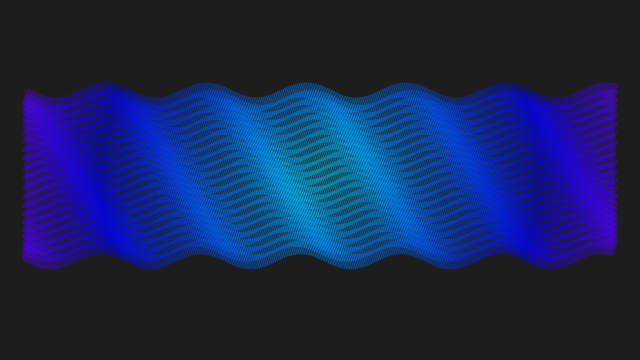
Reproduce this background procedurally as a Shadertoy shader.

```glsl
// A wide ribbon of stacked wavy rows, each made of short leaning ticks.
// Each row is phase-shifted from the next, so overlaps form diagonal bands.
// Hue runs radially from teal through blue to violet over a dark backdrop.

const float TAU = 6.2831853;
const vec3 BACKDROP = vec3(0.112);

// Lengths are in canvas heights, measured from the canvas centre.
const vec2  CENTRE = vec2(0.0, 0.0115);
const float HALF_WIDTH = 0.8205;
const float HALF_SPAN = 0.2175;      // centre to outermost row
const int   ROWS = 22;
const float WAVE_LENGTH = 0.2778;
const float WAVE_HEIGHT = 0.021;
const float CREST_X = -0.046;
const float TICK_LENGTH = 0.042;
const float TICK_LEAN = 0.35;        // sideways shift per unit of rise
const float TICK_SPACING = 0.0062;
const float TICK_OPACITY = 0.36;
const float TICK_CONTRAST = 0.6;
const float HUE_CENTRE = 0.528;
const float HUE_SPREAD = 0.228;      // hue turn per unit of radius

vec3 hueColour(float hue) {
    return clamp(abs(mod(hue * 6.0 + vec3(0.0, 4.0, 2.0), 6.0) - 3.0) - 1.0, 0.0, 1.0);
}

// Soft coverage of an interval of the given half length.
float span(float offset, float halfLength, float pixel) {
    return clamp(0.5 + (halfLength - abs(offset)) / pixel, 0.0, 1.0);
}

float rowHeight(float x, float t) {
    float phase = TAU * ((x - CREST_X) / WAVE_LENGTH + t);
    return mix(-HALF_SPAN, HALF_SPAN, t) + WAVE_HEIGHT * cos(phase);
}

// Tick ripple, reduced as its spacing approaches the pixel size.
float hatch(float x, float pixel) {
    float angle = 0.5 * TAU * pixel / TICK_SPACING;
    float filtered = max(sin(angle) / angle, 0.0);
    return 1.0 + TICK_CONTRAST * filtered * cos(TAU * x / TICK_SPACING);
}

// Opacity of one row of ticks at p.
float tickRow(vec2 p, float t, float pixel) {
    // Follow the leaning tick back to its anchor on the wave.
    float anchorX = p.x - TICK_LEAN * (p.y - rowHeight(p.x, t));
    float rise = p.y - rowHeight(anchorX, t);
    float mask = span(rise, 0.5 * TICK_LENGTH, pixel)
               * span(anchorX, HALF_WIDTH, pixel);
    return TICK_OPACITY * mask * hatch(anchorX, pixel);
}

void mainImage(out vec4 fragColor, in vec2 fragCoord) {
    float pixel = 1.0 / iResolution.y;
    vec2 p = (fragCoord - 0.5 * iResolution.xy) * pixel - CENTRE;

    // Layer the rows; what remains uncovered shows the backdrop.
    float uncovered = 1.0;
    for (int i = 0; i < ROWS; i++) {
        float t = float(i) / float(ROWS - 1);
        uncovered *= 1.0 - tickRow(p, t, pixel);
    }

    vec3 ink = hueColour(HUE_CENTRE + HUE_SPREAD * length(p));
    fragColor = vec4(mix(ink, BACKDROP, uncovered), 1.0);
}
```
